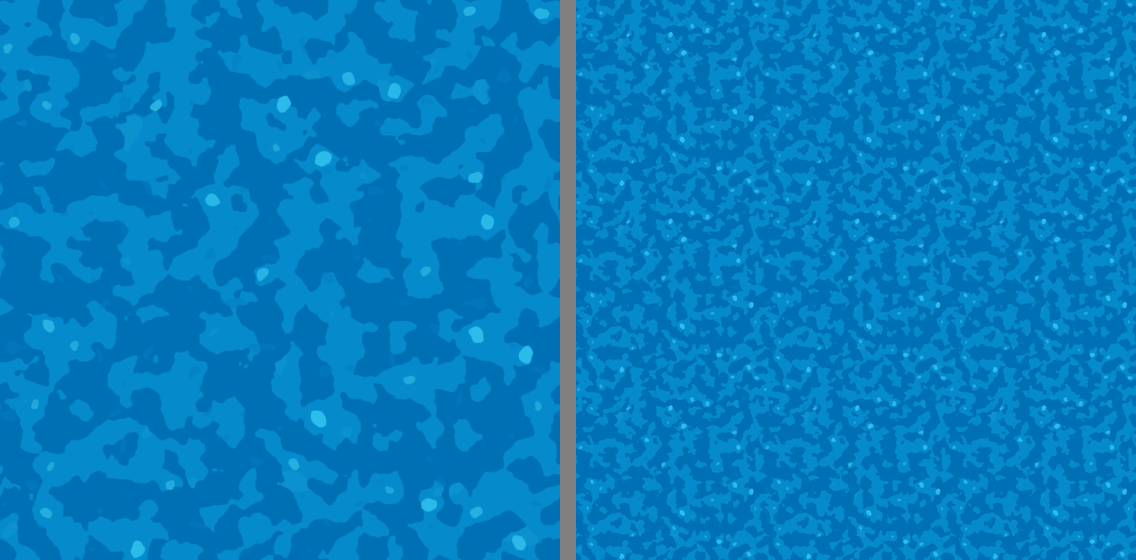
Left, the tile; right, the same tile 3 across and 3 down.
Reproduce this texture procedurally as a Shadertoy shader.

```glsl
vec2 hash2(vec2 p) {
    vec3 q = fract(p.xyx * vec3(0.1031, 0.1030, 0.0973));
    q += dot(q, q.yzx + 33.33);
    return fract((q.xx + q.yz) * q.zy);
}

// Gradient noise that wraps after a whole number of cells
float corner(vec2 cell, vec2 offset, float cells, float seed) {
    float angle = 6.2832 * hash2(mod(cell, cells) + seed).x;
    return dot(vec2(cos(angle), sin(angle)), offset);
}

float noise(vec2 uv, float cells, float seed) {
    vec2 p = uv * cells, i = floor(p), f = p - i;
    vec2 u = f * f * f * (f * (f * 6.0 - 15.0) + 10.0);
    vec2 e = vec2(1, 0);
    float low = mix(corner(i, f, cells, seed), corner(i + e, f - e, cells, seed), u.x);
    float high = mix(corner(i + e.yx, f - e.yx, cells, seed),
                     corner(i + 1.0, f - 1.0, cells, seed), u.x);
    return mix(low, high, u.y);
}

// Scattered glints: distance to the nearest edge, its brightness, its halo
vec3 glints(vec2 uv) {
    const float cells = 9.0;
    vec2 home = floor(uv * cells);
    vec3 nearest = vec3(1, 0, 0);
    for (int y = -1; y <= 1; y++)
    for (int x = -1; x <= 1; x++) {
        vec2 cell = home + vec2(x, y);
        vec2 id = mod(cell, cells);
        vec2 traits = hash2(id + 71.3);
        if (traits.x > 0.46) continue;
        vec2 d = uv - (cell + 0.1 + 0.8 * hash2(id + 19.7)) / cells;
        float tilt = 6.2832 * hash2(id + 43.1).x;
        float along = dot(d, vec2(cos(tilt), sin(tilt)));
        float size = mix(0.006, 0.0125, traits.y);
        float edge = sqrt(dot(d, d) - 0.4 * along * along) - size;
        if (edge < nearest.x) nearest.xy = vec2(edge, traits.y);
        nearest.z = max(nearest.z, smoothstep(0.034, 0.008, length(d)));
    }
    return nearest;
}

// Antialiased step across zero
float cover(float field) {
    float w = 0.75 * fwidth(field) + 1e-5;
    return smoothstep(-w, w, field);
}

void mainImage(out vec4 fragColor, in vec2 fragCoord) {
    vec2 uv = fragCoord / iResolution.xy;

    // Ragged outlines from a small domain warp
    vec2 ragged = uv + 0.004 * vec2(noise(uv, 64.0, 5.0), noise(uv, 64.0, 91.0));
    vec2 warped = ragged + 0.012 * vec2(noise(uv, 20.0, 13.0), noise(uv, 20.0, 37.0));
    vec3 glint = glints(ragged);

    // Branching patches, widened around each glint
    float patches = noise(warped, 14.0, 150.0) + 0.62 * noise(warped, 28.0, 220.0)
                  + 0.10 * noise(uv, 70.0, 310.0) + 0.55 * glint.z - 0.045;
    float light = cover(patches);

    // Small flecks of an in-between blue, inside and outside the patches
    float fleck = cover(noise(ragged, 25.0, 410.0) - 0.44) * (1.0 - glint.z);
    light = mix(light, mix(0.25, 0.70, light), fleck * 0.85);

    vec3 deepBlue = vec3(0.00, 0.44, 0.71);
    vec3 waterBlue = vec3(0.02, 0.54, 0.80);
    vec3 paleBlue = vec3(0.05, 0.58, 0.81);
    vec3 color = mix(deepBlue, waterBlue, light);

    // Faint paler areas within the light patches
    float pale = cover(noise(warped, 11.0, 530.0) - 0.42);
    color = mix(color, paleBlue, pale * light * 0.8);

    vec3 glintBlue = mix(vec3(0.12, 0.65, 0.85), vec3(0.17, 0.74, 0.92), glint.y);
    color = mix(color, glintBlue, cover(-glint.x));
    fragColor = vec4(color, 1.0);
}
```
